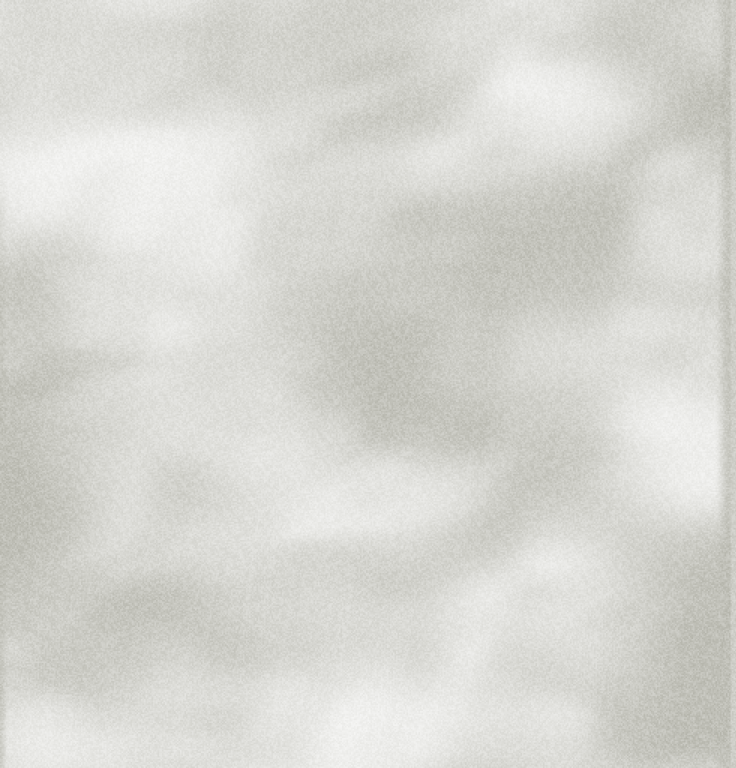
Reproduce this texture procedurally as a WebGL 2 fragment shader.

```glsl
#version 300 es
precision highp float;

uniform vec2 u_resolution;
out vec4 fragColor;

const vec3 SHADE = vec3(0.750, 0.750, 0.718);
const vec3 LIGHT = vec3(0.945, 0.945, 0.938);
const vec2 CLOUD_SCALE = vec2(4.3, 6.6);
const vec2 CLOUD_ORIGIN = vec2(43.0, 71.0);
const float CLOUD_SLANT = 0.10;
const float CLOUD_LOW = 0.10;
const float CLOUD_HIGH = 0.98;
const float WARP = 0.30;
const float GRAIN_FINE = 512.0;
const float GRAIN_COARSE = 330.0;
const float GRAIN_IN_SHADE = 0.55;
const float GRAIN_IN_LIGHT = 0.25;
const float CORNER_GLOW = 0.50;
const float STRIP_START = 0.991;
const float STRIP_TONE = 0.30;

float hash(vec2 p) {
    return fract(sin(dot(p, vec2(12.9898, 78.233))) * 43758.5453);
}

float valueNoise(vec2 p) {
    vec2 cell = floor(p);
    vec2 f = fract(p);
    f = f * f * f * (f * (f * 6.0 - 15.0) + 10.0);
    float bottom = mix(hash(cell), hash(cell + vec2(1.0, 0.0)), f.x);
    float top = mix(hash(cell + vec2(0.0, 1.0)), hash(cell + vec2(1.0, 1.0)), f.x);
    return mix(bottom, top, f.y);
}

mat2 rotation(float angle) {
    float c = cos(angle);
    float s = sin(angle);
    return mat2(c, s, -s, c);
}

// Soft patches, wider than tall and slightly slanted
float clouds(vec2 uv) {
    vec2 p = vec2(uv.x, uv.y - CLOUD_SLANT * uv.x) * CLOUD_SCALE + CLOUD_ORIGIN;
    p += WARP * (vec2(valueNoise(p * 1.3 + 31.0), valueNoise(p * 1.3 + 57.0)) - 0.5);
    float sum = 0.0;
    float weight = 0.58;
    for (int i = 0; i < 3; i++) {
        sum += weight * valueNoise(p);
        p = rotation(0.08) * p * 1.9 + 9.7;
        weight *= 0.5;
    }
    return smoothstep(CLOUD_LOW, CLOUD_HIGH, sum);
}

// Fine speckle around zero
float grain(vec2 uv) {
    float fine = valueNoise(uv * GRAIN_FINE + 0.5);
    float coarse = valueNoise(rotation(0.6) * uv * GRAIN_COARSE + 200.0);
    return mix(fine, coarse, 0.25) - 0.5;
}

void main() {
    vec2 uv = gl_FragCoord.xy / u_resolution.y;
    vec2 frame = gl_FragCoord.xy / u_resolution;

    float tone = clouds(uv);
    float cornerDistance = length((frame - vec2(0.0, 1.0)) * vec2(1.6, 2.2));
    tone += CORNER_GLOW * (1.0 - smoothstep(0.0, 0.9, cornerDistance)) * (1.0 - 0.7 * tone);

    // Thin shadows along the sides, and a flat strip at the right
    float leftShadow = (1.0 - smoothstep(0.0, 0.012, frame.x)) * (1.0 - smoothstep(0.5, 0.85, frame.y));
    float rightShadow = smoothstep(0.970, STRIP_START, frame.x);
    tone = mix(tone, 0.0, 0.65 * leftShadow);
    tone = mix(tone, 0.0, 0.80 * rightShadow);
    tone = mix(tone, STRIP_TONE, smoothstep(STRIP_START, STRIP_START + 0.004, frame.x));

    // Speckle fades in the bright patches
    tone += grain(uv) * mix(GRAIN_IN_SHADE, GRAIN_IN_LIGHT, clamp(tone, 0.0, 1.0));
    fragColor = vec4(mix(SHADE, LIGHT, clamp(tone, -0.25, 1.1)), 1.0);
}
```
